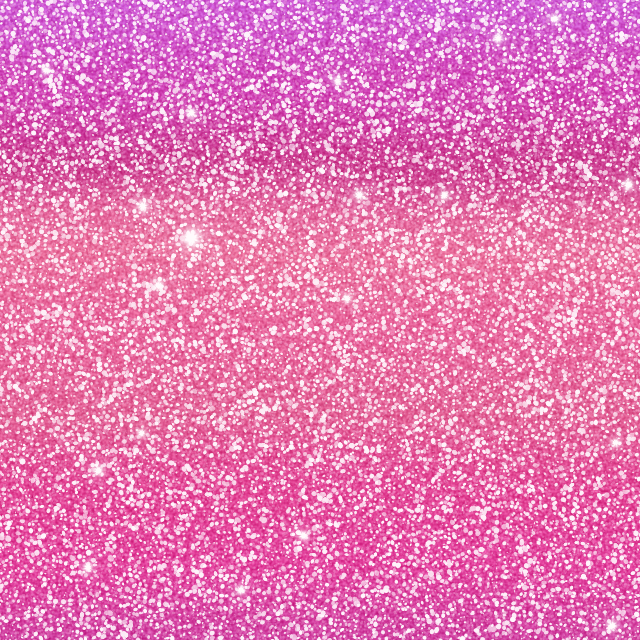
A WebGL 2 fragment shader for this texture:

```glsl
#version 300 es
precision highp float;
// Pink glitter: a soft vertical gradient of magenta, rose and violet bands,
// covered with layers of hashed flecks and fine gradient-noise grain,
// and dotted with small white star glows on a jittered grid.

#define FLECK_CELLS 142.0
#define DUST_CELLS 215.0
#define FLECK_FILL 0.66
#define DUST_FILL 0.58
#define GRAIN 0.20
#define BAND_WOBBLE 0.022
#define STAR_GRID 5
#define STAR_SIZE 0.0085
#define STAR_SHARE 0.85
#define HERO_STAR vec2(0.299, 0.628)
#define HERO_SIZE 0.0165

uniform vec2 u_resolution;
out vec4 fragColor;

const float TAU = 6.2831853;

// Integer hash giving four values in 0..1 for a cell and a layer seed
vec4 hash4(vec2 cell, float seed) {
    uvec4 v = uvec4(ivec4(ivec2(cell), int(seed), 17)) * 1664525u + 1013904223u;
    v += v.yzxy * v.wxyz;
    v ^= v >> 16u;
    v += v.yzxy * v.wxyz;
    v ^= v >> 15u;
    return vec4(v & 0xffffu) / 65535.0;
}

float gradientDot(vec2 cell, vec2 offset, float seed) {
    float angle = TAU * hash4(cell, seed).x;
    return dot(vec2(cos(angle), sin(angle)), offset);
}

float gradientNoise(vec2 p, float seed) {
    vec2 i = floor(p), f = fract(p), e = vec2(0.0, 1.0);
    vec2 w = f * f * f * (f * (f * 6.0 - 15.0) + 10.0);
    float low = mix(gradientDot(i, f, seed), gradientDot(i + e.yx, f - e.yx, seed), w.x);
    float high = mix(gradientDot(i + e.xy, f - e.xy, seed), gradientDot(i + e.yy, f - e.yy, seed), w.x);
    return mix(low, high, w.y);
}

// Vertical colour ramp; each stop holds rgb and its height
vec3 bandColor(float height) {
    vec4 stops[10] = vec4[10](
        vec4(0.81, 0.24, 0.62, 0.00), vec4(0.88, 0.24, 0.60, 0.12),
        vec4(0.88, 0.25, 0.57, 0.23), vec4(0.88, 0.36, 0.57, 0.35),
        vec4(0.90, 0.37, 0.59, 0.49), vec4(0.91, 0.42, 0.60, 0.60),
        vec4(0.89, 0.39, 0.60, 0.66), vec4(0.79, 0.22, 0.55, 0.745),
        vec4(0.81, 0.25, 0.70, 0.86), vec4(0.80, 0.33, 0.82, 1.00));
    vec3 color = stops[0].rgb;
    for (int i = 1; i < 10; i++) {
        float t = clamp((height - stops[i - 1].w) / (stops[i].w - stops[i - 1].w), 0.0, 1.0);
        color = mix(color, stops[i].rgb, mix(t, t * t * (3.0 - 2.0 * t), 0.4));
    }
    return color;
}

// Brightest rotated chip among the neighbouring cells
float flecks(vec2 uv, float cells, float fill, float swell, float seed) {
    vec2 p = uv * cells, home = floor(p);
    float soft = 0.6 * cells / u_resolution.y + 0.02;
    float light = 0.0;
    for (int y = -1; y <= 1; y++) {
        for (int x = -1; x <= 1; x++) {
            vec2 cell = home + vec2(x, y);
            vec4 place = hash4(cell, seed), look = hash4(cell, seed + 1.0);
            vec2 q = p - cell - place.xy;
            float angle = TAU * look.x;
            q = abs(mat2(cos(angle), sin(angle), -sin(angle), cos(angle)) * q);
            q.x *= mix(1.0, 1.5, look.y);
            float chip = max(max(q.x, q.y), 0.72 * (q.x + q.y));
            float radius = mix(0.22, 0.58, place.w) * swell;
            float shape = 1.0 - smoothstep(radius - soft, radius + soft, chip);
            light = max(light, shape * step(place.z, fill) * mix(0.5, 1.0, sqrt(look.z)));
        }
    }
    return light;
}

// White core, soft halo and thin radial spikes
float starGlow(vec2 offset, float size, float twist) {
    float d = length(offset) / size;
    float angle = atan(offset.y, offset.x) + twist;
    float rays = 0.5 + 0.3 * cos(8.0 * angle) + 0.2 * cos(13.0 * angle + twist);
    return 0.9 * exp(-d * d * 1.7) + 0.55 * exp(-d * 1.05) * mix(0.5, 1.5, rays);
}

void main() {
    vec2 uv = gl_FragCoord.xy / u_resolution;

    // Gently wavering bands with fine grain
    float waver = gradientNoise(uv * vec2(2.5, 5.0), 3.0);
    vec3 color = bandColor(uv.y + BAND_WOBBLE * waver);
    float grain = gradientNoise(uv * 230.0, 5.0) + 0.5 * gradientNoise(uv * 110.0, 7.0);
    color += GRAIN * grain * vec3(0.5, 1.0, 0.8);

    // Pale dust below bright flecks, both gathered in loose clusters
    float cluster = gradientNoise(uv * 42.0, 9.0) + 0.4 * gradientNoise(uv * 15.0, 10.0);
    float dust = flecks(uv, DUST_CELLS, DUST_FILL, 1.0, 11.0);
    float shine = flecks(uv, FLECK_CELLS, FLECK_FILL, 0.97 + 0.75 * cluster, 21.0);
    color = mix(color, vec3(0.97, 0.78, 0.90), 0.40 * dust);
    color = mix(color, vec3(1.0, 0.97, 0.99), shine);

    // Star glows: one large, the others scattered over a jittered grid
    float glow = starGlow(uv - HERO_STAR, HERO_SIZE, 0.4);
    for (int i = 0; i < STAR_GRID * STAR_GRID; i++) {
        vec2 cell = vec2(i % STAR_GRID, i / STAR_GRID);
        vec4 star = hash4(cell, 31.0);
        vec2 center = (cell + mix(vec2(0.08), vec2(0.92), star.xy)) / float(STAR_GRID);
        float size = STAR_SIZE * mix(0.85, 1.15, star.w);
        glow += step(star.z, STAR_SHARE) * starGlow(uv - center, size, TAU * star.w);
    }
    color = mix(color, vec3(1.0, 0.98, 0.99), min(glow, 1.0));
    fragColor = vec4(clamp(color, 0.0, 1.0), 1.0);
}
```
